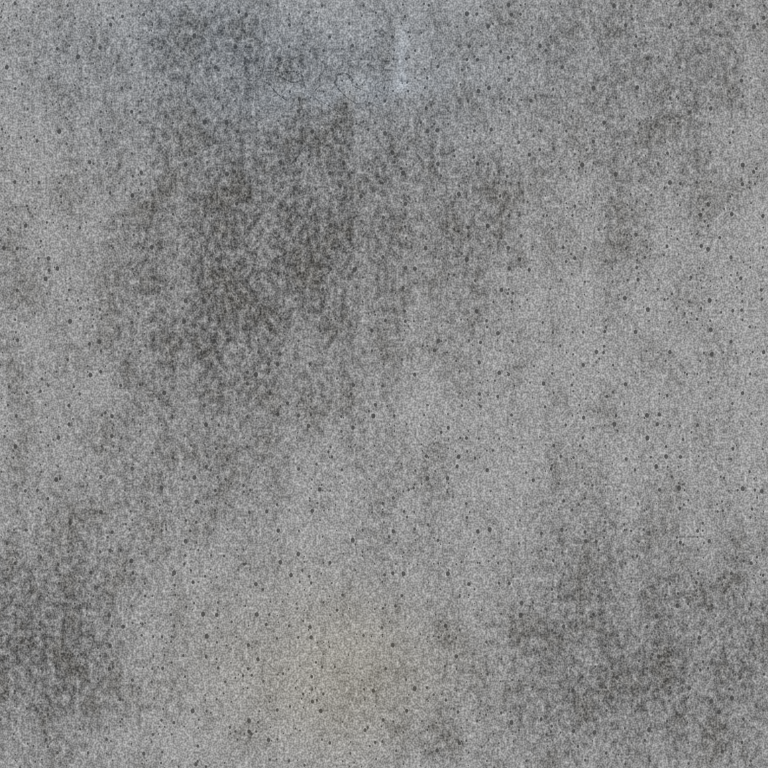
Reproduce this texture procedurally as a Shadertoy shader.

```glsl
// Weathered grey concrete wall with damp stains, flaking grain, pits and a pale scuff.

float hash(vec2 cell, uint seed) {
    uvec2 q = uvec2(ivec2(cell)) * uvec2(1597u, 3571u);
    uint h = (q.x ^ (q.y << 9) ^ (seed * 7919u)) * 73471u;
    h = (h ^ (h >> 15)) * 28657u + q.y;
    h = (h ^ (h >> 13)) * 91193u;
    h ^= h >> 16;
    return float(h & 65535u) / 65536.0;
}

vec2 gradient(vec2 cell) {
    float angle = 6.2832 * hash(cell, 1u);
    return vec2(cos(angle), sin(angle));
}

float gradientNoise(vec2 p) {
    vec2 i = floor(p), f = p - i;
    vec2 u = f * f * f * (f * (f * 6.0 - 15.0) + 10.0);
    vec2 e = vec2(1, 0);
    float low = mix(dot(gradient(i), f), dot(gradient(i + e.xy), f - e.xy), u.x);
    float high = mix(dot(gradient(i + e.yx), f - e.yx), dot(gradient(i + 1.0), f - 1.0), u.x);
    return mix(low, high, u.y);
}

float fbm(vec2 p) {
    float sum = 0.0, amp = 1.0;
    for (int i = 0; i < 4; i++) {
        sum += amp * gradientNoise(p);
        p = mat2(1.6, 1.2, -1.2, 1.6) * p + 17.3;
        amp *= 0.55;
    }
    return sum;
}

float softSpot(vec2 p, vec2 center, vec2 radius) {
    vec2 d = (p - center) / radius;
    return exp(-dot(d, d));
}

// Small dark air holes, one candidate per jittered cell
float pits(vec2 p, float scale, float chance, uint seed) {
    vec2 q = p * scale, cell = floor(q);
    vec2 center = 0.3 + 0.4 * vec2(hash(cell, seed), hash(cell, seed + 1u));
    float radius = mix(0.07, 0.19, pow(hash(cell, seed + 2u), 2.0));
    vec2 d = (q - cell - center) * vec2(1.0, 0.8);
    float edge = 0.7 * scale / iResolution.y;
    float hole = 1.0 - smoothstep(radius - edge, radius + edge, length(d));
    return hole * step(hash(cell, seed + 3u), chance);
}

void mainImage(out vec4 fragColor, in vec2 fragCoord) {
    vec2 p = fragCoord / iResolution.y;
    float clouds = fbm(p * vec2(4.0, 3.0) + 5.0);
    float blotches = fbm(p * vec2(19.0, 14.0) + 31.0);
    float streaks = gradientNoise(p * vec2(27.0, 2.3) + 8.0);
    vec2 w = p + 0.05 * vec2(clouds, gradientNoise(p * 6.0 + 40.0));

    // Damp stains
    float damp = 0.1 + 0.75 * softSpot(w, vec2(0.27, 0.56), vec2(0.19, 0.23))
        + 0.65 * softSpot(w, vec2(0.46, 0.74), vec2(0.23, 0.17))
        + 0.8 * softSpot(w, vec2(0.06, 0.15), vec2(0.13, 0.15))
        + 0.8 * softSpot(w, vec2(0.84, 0.14), vec2(0.26, 0.17))
        + 0.6 * softSpot(w, vec2(0.86, 0.93), vec2(0.2, 0.17))
        + 0.5 * softSpot(w, vec2(0.25, 0.93), vec2(0.25, 0.1));
    damp = clamp(damp + 0.3 * clouds + 0.28 * blotches + 0.35 * streaks, 0.0, 1.1);

    // Flaked skin and fine grain
    float coarse = gradientNoise(p * vec2(113.0, 83.0) + 3.0);
    float fine = gradientNoise(p * vec2(223.0, 181.0) + 61.0);
    float speckle = gradientNoise(p * vec2(391.0, 367.0) + 97.0);
    float flakes = smoothstep(-0.06, 0.24, coarse + 0.6 * fine + 0.3 * blotches + 0.15 * (damp - 0.5));
    float tone = 0.625 - 0.1 * damp - (0.05 + 0.08 * damp) * flakes;
    tone += (0.15 + 0.09 * damp) * fine + 0.18 * speckle + 0.02 * clouds;

    // Pale mineral scuff: a sloping ridge and a short upright
    float ridge = abs(p.y - 0.875 - 0.09 * (p.x - 0.4) - 0.025 * blotches);
    float scuff = exp(-pow(ridge / 0.016, 2.0)) * exp(-pow((p.x - 0.45) / 0.14, 2.0));
    float upright = exp(-pow((p.x - 0.522 - 0.008 * blotches) / 0.009, 2.0));
    scuff += upright * smoothstep(0.87, 0.89, p.y) * (1.0 - smoothstep(0.95, 0.99, p.y));
    tone += 0.13 * scuff * smoothstep(-0.35, 0.25, coarse + blotches);

    // Hairline cracks beside the scuff
    float vein = abs(gradientNoise(p * vec2(24.0, 38.0) + 12.0));
    float crack = 1.0 - smoothstep(0.012, 0.05, vein);
    tone -= 0.13 * crack * softSpot(p, vec2(0.42, 0.89), vec2(0.12, 0.04));

    // Pits
    float holes = max(pits(p, 73.0, 0.2, 11u), pits(p + 0.37, 117.0, 0.13, 23u));
    tone = mix(tone, 0.24, 0.75 * holes);

    // Cool film near the top, warm residue below and in damp patches
    float cool = softSpot(w, vec2(0.36, 0.94), vec2(0.35, 0.13)) + 0.5 * scuff;
    float warm = softSpot(w, vec2(0.43, 0.12), vec2(0.15, 0.11)) + 0.35 * damp * smoothstep(0.0, 0.5, blotches);
    vec3 color = tone + 0.014 * cool * vec3(-1.0, 0.1, 1.4) + 0.018 * warm * vec3(0.8, 0.2, -1.3);
    fragColor = vec4(clamp(color, 0.0, 1.0), 1.0);
}
```
